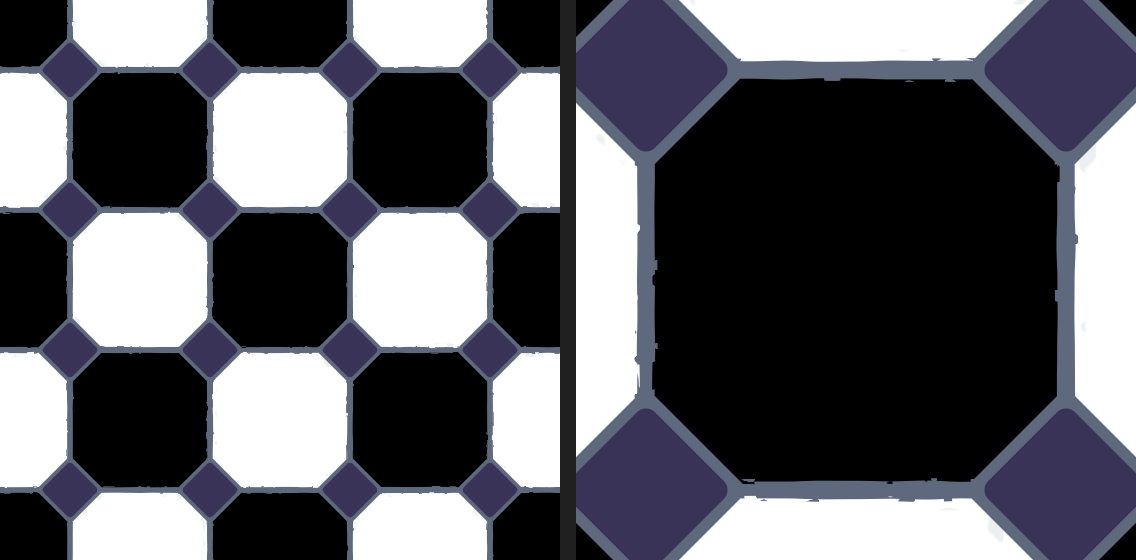
Left, the full canvas; right, a detail of the centre.
Write a Shadertoy shader that draws this pattern.

```glsl
const float REPEATS = 4.0;
const vec3 BLACK = vec3(0.0);
const vec3 WHITE = vec3(1.0);
const vec3 GROUT = vec3(0.37, 0.41, 0.49);
const vec3 PURPLE = vec3(0.22, 0.20, 0.34);
const vec3 SMUDGE = vec3(0.93, 0.94, 0.94);

float hash(vec2 p) {
    vec3 h = fract(vec3(p.xyx) * 0.1031);
    h += dot(h, h.yzx + 33.33);
    return fract((h.x + h.y) * h.z);
}

// Value noise that wraps after a whole number of lattice cells
float wrapNoise(vec2 uv, float period, float seed) {
    vec2 p = uv * period;
    vec2 i = floor(p);
    vec2 f = fract(p);
    f = f * f * (3.0 - 2.0 * f);
    vec2 lo = mod(i, period) + seed;
    vec2 hi = mod(i + 1.0, period) + seed;
    return mix(mix(hash(lo), hash(vec2(hi.x, lo.y)), f.x),
               mix(hash(vec2(lo.x, hi.y)), hash(hi), f.x), f.y);
}

float roundedBox(vec2 p, float halfSide, float radius) {
    vec2 d = abs(p) - halfSide + radius;
    return length(max(d, 0.0)) + min(max(d.x, d.y), 0.0) - radius;
}

// Coverage of the region where the distance is negative
float fill(float dist, float pixel) {
    return clamp(0.5 - dist / pixel, 0.0, 1.0);
}

// Small ragged shifts of the straight grout edges
float edgeWear(vec2 uv) {
    float wobble = (wrapNoise(uv, 48.0, 7.0) - 0.5) * 0.004;
    float chip = smoothstep(0.74, 0.82, wrapNoise(uv, 128.0, 31.0));
    float spill = smoothstep(0.76, 0.84, wrapNoise(uv, 96.0, 59.0));
    return wobble + 0.006 * (chip - spill);
}

void mainImage(out vec4 fragColor, in vec2 fragCoord) {
    vec2 uv = fragCoord / iResolution.xy;
    float pixel = REPEATS / min(iResolution.x, iResolution.y);

    // Checkered cells, with diamonds on their corners
    vec2 p = uv * REPEATS;
    vec2 id = floor(p + 0.5);
    vec2 corner = 0.5 - abs(p - id);
    float odd = mod(id.x + id.y, 2.0);

    // Distances to the octagon and the inset diamond
    float side = 0.021 - min(corner.x, corner.y) + edgeWear(uv);
    float cut = (0.245 - corner.x - corner.y) * 0.7071;
    float octagon = max(side, cut);
    vec2 turned = vec2(corner.x + corner.y, corner.x - corner.y) * 0.7071;
    float diamond = roundedBox(turned, 0.146, 0.03);

    // Faint residue beside the grout on light tiles
    float residue = smoothstep(0.78, 0.84, wrapNoise(uv, 72.0, 83.0))
                  * smoothstep(-0.030, -0.022, octagon);
    vec3 tile = mix(BLACK, mix(WHITE, SMUDGE, residue), odd);

    vec3 color = mix(GROUT, tile, fill(octagon, pixel));
    color = mix(color, PURPLE, fill(diamond, pixel));
    fragColor = vec4(color, 1.0);
}
```
